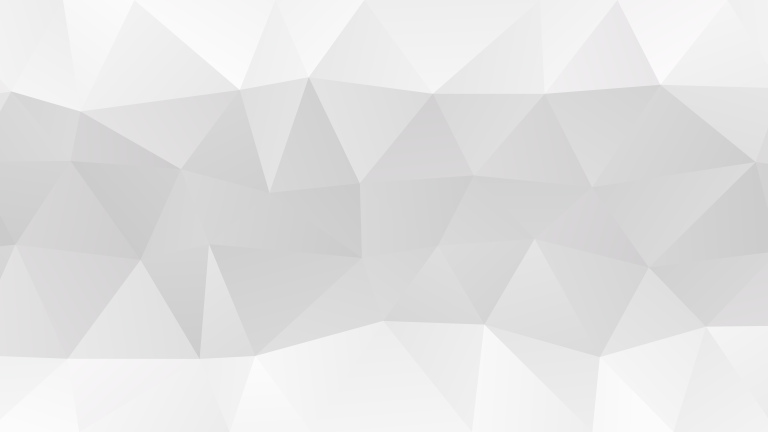
Give the GLSL for this background, as a Shadertoy shader.

```glsl
const vec2 CELL = vec2(0.26, 0.2);     // lattice spacing in canvas heights
const float TOP_ROW = 5.0;
const vec2 JITTER = vec2(0.62, 0.58);
const float DARK_TONE = 0.825;
const float LIGHT_TONE = 0.965;
const vec3 MAUVE = vec3(0.7, -1.0, 0.5);

vec3 hash3(vec2 seed) {
    vec3 q = fract(vec3(seed.xyx) * vec3(0.1031, 0.1030, 0.0973));
    q += dot(q, q.yxz + 33.33);
    return fract((q.xxy + q.yzz) * q.zyx);
}

// Staggered lattice point, shifted at random; border rows stay on the border
vec2 meshVertex(vec2 id) {
    vec2 shift = (hash3(id + 47.3).xy - 0.5) * JITTER;
    if (id.y == 0.0 || id.y == TOP_ROW) shift.y = 0.0;
    return (id + vec2(0.5 * mod(id.y, 2.0), 0.0) + shift) * CELL;
}

// Signed distance to the line a-b, positive on its left
float edgeDistance(vec2 p, vec2 a, vec2 b) {
    vec2 e = normalize(b - a);
    vec2 v = p - a;
    return e.x * v.y - e.y * v.x;
}

// Pale at top and bottom, grey across the middle
float bandTone(float height) {
    return mix(DARK_TONE, LIGHT_TONE, smoothstep(0.06, 0.48, abs(height - 0.5)));
}

// Facet colour with a faint linear sheen
vec3 facetColor(vec2 p, vec2 center, vec2 seed) {
    vec3 r = hash3(seed + 11.7);
    float angle = 6.2832 * r.y;
    float tone = bandTone(center.y) + 0.042 * (r.x - 0.5);
    tone += 0.13 * dot(p - center, vec2(cos(angle), sin(angle)));
    return min(vec3(tone) + 0.006 * (r.z - 0.35) * MAUVE, 0.985);
}

// Colour in rgb, weighted by the antialiased coverage in a
vec4 facet(vec2 p, vec2 a, vec2 b, vec2 c, vec2 seed, float pixel) {
    float d = min(edgeDistance(p, a, b),
              min(edgeDistance(p, b, c), edgeDistance(p, c, a)));
    float coverage = clamp(0.5 + d / pixel, 0.0, 1.0);
    return vec4(facetColor(p, (a + b + c) / 3.0, seed), 1.0) * coverage;
}

void mainImage(out vec4 fragColor, in vec2 fragCoord) {
    float pixel = 1.0 / iResolution.y;
    vec2 p = fragCoord * pixel;
    vec2 home = floor(p / CELL);
    vec4 sum = vec4(0.0);

    // Two facets for every lattice cell nearby
    for (int y = -1; y <= 1; y++) {
        for (int x = -2; x <= 1; x++) {
            vec2 id = home + vec2(x, y);
            vec2 a = meshVertex(id);
            vec2 b = meshVertex(id + vec2(1.0, 0.0));
            vec2 c = meshVertex(id + vec2(0.0, 1.0));
            vec2 d = meshVertex(id + vec2(1.0, 1.0));
            bool shiftedRow = mod(id.y, 2.0) > 0.5;
            vec2 upperApex = shiftedRow ? d : c;
            vec2 lowerApex = shiftedRow ? a : b;
            sum += facet(p, a, b, upperApex, id + 20.0, pixel);
            sum += facet(p, d, c, lowerApex, id + 70.5, pixel);
        }
    }
    fragColor = vec4(sum.rgb / max(sum.a, 0.0001), 1.0);
}
```
